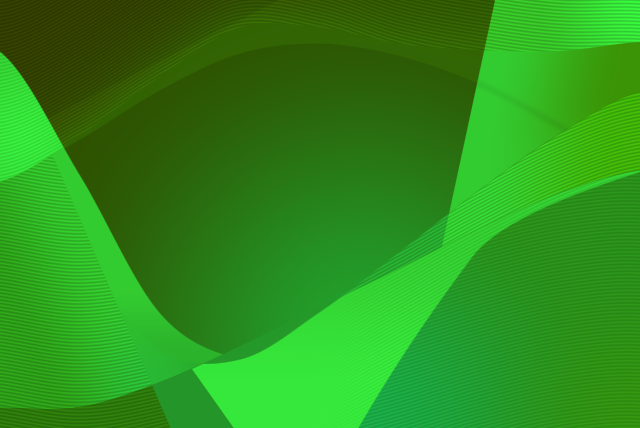
Write a Shadertoy shader that draws this background.

```glsl
// Heights of the ribbon edges at evenly spaced columns
const int LAST = 8;
const float[9] CREST  = float[9](.576, .684, .822, .936, .936, .898, .883, .881, .902);
const float[9] ARCH   = float[9](.576, .674, .789, .875, .898, .869, .803, .705, .602);
const float[9] BOWL   = float[9](.820, .414, .184, .160, .271, .412, .557, .688, .785);
const float[9] SWEEP  = float[9](.047, .049, .107, .191, .283, .373, .467, .549, .602);
const float[9] SLOPE  = float[9](.879, .590, .268, .160, .160, .160, .160, .160, .160);

const float ASPECT = 1.5;
const float LINE_PITCH = 0.0082;
const float LINE_DEPTH = 0.10;
const vec2 GLOW_CENTRE = vec2(.85, .20);
const float GLOW_RADIUS = 0.80;

const vec3 EMERALD = vec3(.13, .64, .18);
const vec3 MOSS    = vec3(.18, .32, .00);
const vec3 UMBER   = vec3(.21, .26, .00);
const vec3 OLIVE   = vec3(.21, .43, .02);
const vec3 LEAF    = vec3(.23, .58, .02);
const vec3 GRASS   = vec3(.16, .56, .10);
const vec3 VIVID   = vec3(.20, .80, .19);
const vec3 NEON    = vec3(.21, .91, .23);
const vec3 TEAL    = vec3(.10, .66, .27);

// Smooth curve through evenly spaced heights
float curve(float[9] h, float x) {
    float s = clamp(x / ASPECT, 0., .9999) * float(LAST);
    int i = int(s);
    float t = fract(s);
    float a = h[max(i - 1, 0)], b = h[i], c = h[i + 1], d = h[min(i + 2, LAST)];
    return b + .5 * t * (c - a + t * (2. * a - 5. * b + 4. * c - d
             + t * (3. * (b - c) + d - a)));
}

// Antialiased coverage of the positive side
float cover(float d) {
    return clamp(d / max(fwidth(d), 1e-5) + .5, 0., 1.);
}

// Fine parallel lines, fading out when too dense to resolve
float lines(float d) {
    float phase = d / LINE_PITCH;
    float fade = 1. - smoothstep(.4, .9, fwidth(phase));
    return 1. + LINE_DEPTH * fade * sin(6.28318 * phase);
}

void mainImage(out vec4 fragColor, in vec2 fragCoord) {
    vec2 p = fragCoord / iResolution.xy * vec2(ASPECT, 1.);
    float x = p.x, y = p.y;

    // Signed distances, positive above or to the right of each edge
    float dCrest = y - curve(CREST, x);
    float dArch  = y - curve(ARCH, x);
    float dBowl  = y - curve(BOWL, x);
    float dSweep = y - curve(SWEEP, x);
    float dSlope = y - curve(SLOPE, x);
    float dWall  = x - (1.035 + .216 * (y - .42));
    float bend   = max(y - .40, 0.);
    float dFlank = x - (.84 + .58 * y + .22 * y * y + 6. * bend * bend);
    float dStrut = x - (.40 - .434 * y);
    float dKeel  = x - (.547 - .71 * y);

    float crest = cover(dCrest), arch = cover(dArch), bowl = cover(dBowl);
    float sweep = cover(dSweep), slope = cover(dSlope), wall = cover(dWall);
    float flank = cover(dFlank), strut = cover(dStrut), keel = cover(dKeel);

    // Line families fanning between neighbouring edges
    float crestLines = lines(dCrest + .12 * x);
    float sweepLines = lines(dSweep * .8 + dBowl * .2);
    float leftLines  = lines(dSweep + .15 * x);

    // Central glow
    float r = distance(p, GLOW_CENTRE) / GLOW_RADIUS;
    vec3 col = mix(EMERALD, MOSS, smoothstep(-.05, 1.06, r));

    // Arched veil and dark upper drape
    col = mix(col, OLIVE, arch * .6);
    vec3 drape = mix(UMBER, MOSS, smoothstep(.5, 1.1, x));
    drape = mix(drape, OLIVE, .85 * exp(-max(dCrest, 0.) * 11.));
    drape *= 1. - .08 * cover(y - 1. - .51 * (x - .654));
    col = mix(col, drape * crestLines, crest);

    // Right panel with its bright corner
    float shade = smoothstep(.03, .34, dWall) * smoothstep(.45, .78, y);
    vec3 panel = mix(VIVID, LEAF, shade);
    panel *= 1. - .06 * exp(-pow(dArch / .010, 2.));
    vec3 corner = mix(mix(VIVID, LEAF, .25), NEON,
                      smoothstep(.25, 0., distance(p, vec2(1.5, .98))));
    panel = mix(panel, corner * crestLines, crest);
    col = mix(col, panel, wall * bowl);

    // Ribbon rising to the right, and the thin strip where it twists
    vec3 ribbon = mix(vec3(.15, .66, .18), VIVID, wall);
    ribbon = mix(ribbon, vec3(.24, .69, .03), smoothstep(1.12, 1.45, x));
    col = mix(col, ribbon * sweepLines, (1. - bowl) * sweep * cover(x - .60));
    col = mix(col, vec3(.14, .60, .16), bowl * (1. - sweep));

    // Bright lower sheet
    vec3 sheet = mix(NEON, VIVID, smoothstep(.08, .44, y));
    sheet *= mix(1., sweepLines, .5 * smoothstep(.7, 1., x));
    col = mix(col, sheet, (1. - sweep) * (1. - bowl) * keel);

    // Lower right field
    vec3 field = mix(TEAL, GRASS, smoothstep(.0, .58, distance(p, vec2(.86, .02))));
    field = mix(field, LEAF, .5 * smoothstep(.4, 0., distance(p, vec2(1.5, 0.))));
    field *= mix(1., lines(dSweep + .2 * x), .6);
    col = mix(col, field, (1. - sweep) * flank);

    // Left sheet: striped body, smooth outer fold, lit top
    vec3 body = mix(vec3(.17, .61, .09), VIVID, smoothstep(.26, .0, abs(dStrut)) * .75);
    body = mix(body, TEAL, .35 * smoothstep(.35, .10, y) * smoothstep(.15, .35, x));
    body *= mix(leftLines, 1., strut);
    vec3 fold = mix(VIVID, vec3(.17, .70, .17), smoothstep(.34, .16, y));
    vec3 left = mix(body, fold, bowl * strut);
    vec3 lit = mix(VIVID, NEON, smoothstep(.24, .0, distance(p, vec2(.06, .68))));
    left = mix(left, lit * mix(1., crestLines, .6), crest);
    col = mix(col, left, (1. - slope) * sweep);

    // Lower left shadow
    vec3 shadow = mix(vec3(.17, .47, .04) * leftLines, vec3(.14, .59, .16), strut);
    col = mix(col, shadow, (1. - sweep) * (1. - keel));

    fragColor = vec4(clamp(col, 0., 1.), 1.);
}
```
